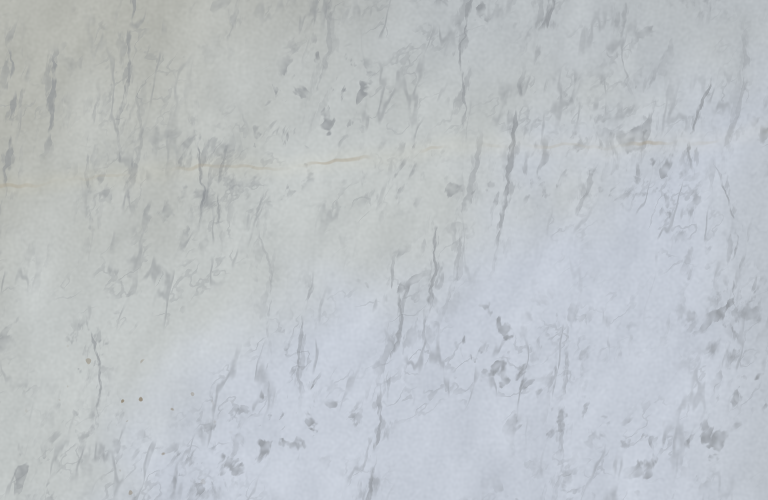
A WebGL 1 fragment shader for this texture:

```glsl
precision highp float;
// Pale marble slab: warm-to-cool clouds, broken upright veins, ragged grey patches and a tan seam.
uniform vec2 u_resolution;

const vec3 WARM = vec3(0.708, 0.714, 0.688);
const vec3 NEUTRAL = vec3(0.764, 0.782, 0.778);
const vec3 COOL = vec3(0.772, 0.798, 0.840);
const vec3 SHADE = vec3(0.700, 0.722, 0.740);
const vec3 VEIN = vec3(0.530, 0.545, 0.562);
const vec3 TAN = vec3(0.650, 0.610, 0.540);
const vec3 RUST = vec3(0.480, 0.410, 0.310);
const float SLAB_WIDTH = 1.533;
const float STRANDS = 26.0;
const float LEAN = 0.16;
const float STRAND_STRENGTH = 0.60;
const float PATCH_STRENGTH = 0.66;
const float HAIR_STRENGTH = 0.36;
const float SEAM_STRENGTH = 0.50;
const float MOTTLE = 0.060;
const float GRAIN = 0.028;

vec2 hash2(vec2 p) {
  vec3 q = fract(p.xyx * vec3(0.1031, 0.1030, 0.0973));
  q += dot(q, q.yzx + 33.33);
  return fract((q.xx + q.yz) * q.zy);
}

float corner(vec2 cell, vec2 offset) {
  return dot(hash2(cell) * 2.0 - 1.0, offset);
}

// Gradient noise, roughly -0.7 to 0.7
float noise(vec2 p) {
  vec2 i = floor(p), f = fract(p);
  vec2 u = f * f * f * (f * (f * 6.0 - 15.0) + 10.0);
  vec2 e = vec2(1.0, 0.0);
  return mix(mix(corner(i, f), corner(i + e, f - e), u.x),
             mix(corner(i + e.yx, f - e.yx), corner(i + 1.0, f - 1.0), u.x), u.y);
}

float fbm(vec2 p) {
  float sum = 0.0, amp = 0.6;
  for (int i = 0; i < 4; i++) {
    sum += amp * noise(p);
    p = mat2(1.6, 1.2, -1.2, 1.6) * p + 17.3;
    amp *= 0.5;
  }
  return sum;
}

// Cloudy ground, warm at upper left and cool at lower right
vec3 ground(vec2 p) {
  float cloud = fbm(p * 2.6 + 4.0);
  float t = 0.60 * p.x / SLAB_WIDTH + 0.52 * (1.0 - p.y) + 0.26 * cloud;
  vec3 col = mix(WARM, NEUTRAL, smoothstep(0.08, 0.44, t));
  col = mix(col, COOL, smoothstep(0.47, 0.70, t));
  float dim = smoothstep(0.62, 1.0, p.y + 0.25 * cloud) * smoothstep(0.3, 1.0, p.x);
  dim = max(dim, 0.8 * smoothstep(1.35, 1.6, p.x + 0.2 * cloud));
  col = mix(col, SHADE, 0.70 * dim);
  float wisps = fbm(vec2(p.x - 0.3 * p.y, p.y) * vec2(13.0, 7.0) + cloud);
  return col + MOTTLE * wisps + 0.035 * cloud;
}

// Crumbling upright strands, each with a loose trail of flakes beside it
float strands(vec2 p) {
  float cover = 0.0;
  float ragged = 0.016 * fbm(p * 22.0) + 0.006 * noise(p * 62.0);
  float crumbs = fbm(vec2(p.x - LEAN * p.y, p.y) * vec2(42.0, 17.0) + 31.0);
  float gaps = smoothstep(-0.18, 0.08, crumbs);
  float flakes = smoothstep(0.06, 0.20, crumbs);
  for (float i = 0.0; i < STRANDS; i++) {
    vec2 h = hash2(vec2(i + 3.0, 11.0)), k = hash2(vec2(i + 8.0, 29.0));
    vec2 top = vec2((i + h.x) / STRANDS * SLAB_WIDTH, mix(0.25, 1.15, h.y));
    float drop = top.y - p.y;
    float along = drop / mix(0.20, 0.50, k.x);
    float bend = 0.07 * noise(vec2(i * 7.3, p.y * 5.0)) + ragged;
    float d = abs(p.x - top.x + LEAN * (k.y * 1.6 - 0.3) * drop - bend);
    float width = mix(0.0010, 0.0050, k.y) * (1.0 + 1.5 * noise(vec2(p.y * 21.0, i * 3.7)));
    float ends = smoothstep(0.0, 0.2, along) * smoothstep(1.0, 0.65, along);
    float core = gaps * smoothstep(width + 0.0025, width - 0.001, d);
    float trail = 0.60 * flakes * smoothstep(0.045, 0.005, d);
    cover = max(cover, ends * mix(0.35, 1.0, h.x) * max(core, trail));
  }
  return cover;
}

// Ragged mineral patches gathered in loose clusters, solid or finely crumbled
float patches(vec2 p) {
  vec2 q = vec2(p.x - 0.35 * p.y, p.y + 0.3 * p.x);
  q += 0.03 * vec2(noise(p * 13.0), noise(p * 13.0 + 40.0));
  float cluster = smoothstep(-0.02, 0.28, noise(p * 4.3 + vec2(12.0, 5.0)));
  float body = smoothstep(0.09, 0.20, fbm(q * vec2(24.0, 17.0) + 9.0));
  float haze = smoothstep(0.02, 0.30, noise(p * 3.9 + vec2(33.0, 61.0)));
  float crumble = smoothstep(0.05, 0.24, fbm(q * vec2(36.0, 20.0) + 83.0));
  float texture = 0.72 + 1.1 * noise(p * 60.0);
  return max(cluster * body, 0.6 * haze * crumble) * texture;
}

// Hairline cracks from the zero lines of stretched noise
float hairs(vec2 p) {
  vec2 q = vec2(p.x - LEAN * p.y, p.y);
  float ridge = abs(fbm(q * vec2(12.0, 3.6) + 21.0));
  float fine = abs(fbm(vec2(p.x + p.y, p.y - p.x) * vec2(9.0, 15.0) + 57.0));
  float area = smoothstep(-0.15, 0.20, noise(p * 5.5 + 70.0));
  float broken = smoothstep(-0.20, 0.15, noise(p * 19.0 + 3.0));
  return area * broken * max(smoothstep(0.045, 0.005, ridge), 0.6 * smoothstep(0.05, 0.01, fine));
}

void main() {
  vec2 p = gl_FragCoord.xy / u_resolution.y;
  vec3 col = ground(p);
  col = mix(col, VEIN, HAIR_STRENGTH * hairs(p));
  col = mix(col, VEIN, PATCH_STRENGTH * clamp(patches(p), 0.0, 1.0));
  col = mix(col, VEIN, STRAND_STRENGTH * strands(p));

  // Tan seam with a faint warm halo
  float seam = abs(p.y - 0.635 - 0.065 * p.x - 0.05 * fbm(vec2(p.x * 5.0, 2.5)) - 0.008 * noise(p * 35.0));
  float broken = smoothstep(-0.15, 0.3, noise(vec2(p.x * 9.0, 8.5)));
  col = mix(col, TAN, SEAM_STRENGTH * broken * smoothstep(0.005, 0.001, seam));
  col += vec3(0.014, 0.010, 0.0) * smoothstep(0.035, 0.0, seam);

  // Sparse rust flecks at lower left
  float fleck = smoothstep(0.40, 0.52, noise(p * 48.0 + 13.0));
  float rusty = smoothstep(0.25, 0.05, length(p - vec2(0.24, 0.15)));
  col = mix(col, RUST, 0.6 * fleck * rusty);

  col += GRAIN * (noise(p * 130.0) + 0.5 * noise(p * 65.0 + 7.0));
  gl_FragColor = vec4(col, 1.0);
}
```
